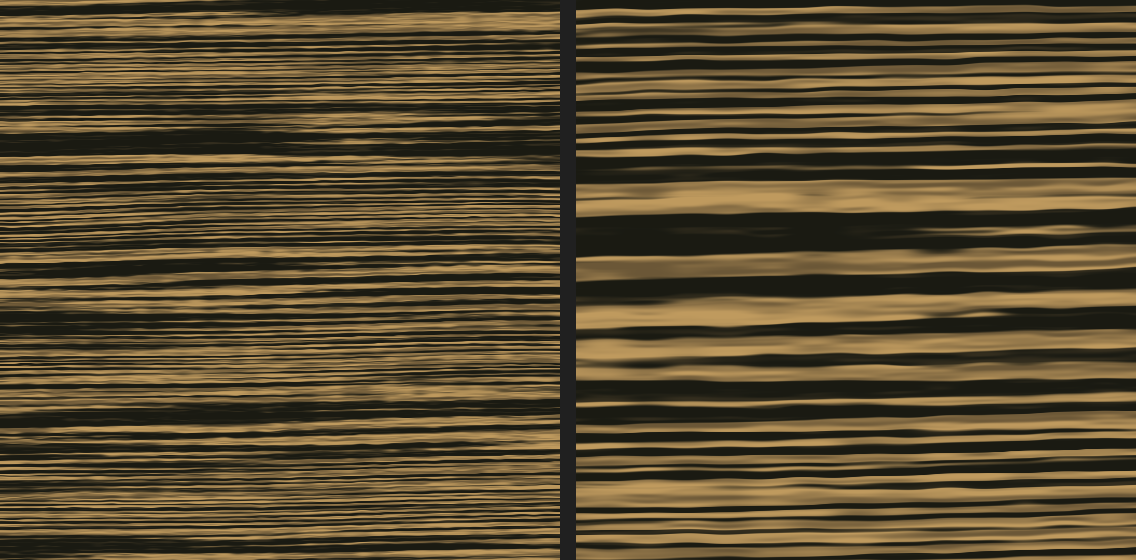
Left, the full canvas; right, a detail of the centre.
This texture is drawn by a Shadertoy shader. Its source:

```glsl
// Zebrano-like wood veneer: dark and tan horizontal grain in wide and fine bands.

const vec3 EBONY = vec3(0.100, 0.102, 0.072);
const vec3 UMBER = vec3(0.225, 0.195, 0.128);
const vec3 BROWN = vec3(0.420, 0.342, 0.215);
const vec3 TAN   = vec3(0.750, 0.605, 0.370);

const float PI           = 3.14159265;
const float BAND_COUNT   = 4.0;    // wide/fine alternations over the height
const float BAND_CENTER  = 0.23;   // height of one wide band
const float MEAN_DENSITY = 165.0;  // half stripes per canvas height
const float DENSITY_SWING = 88.0;  // how much the bands differ in density
const float DARK_LEVEL   = 0.497;  // stripe threshold
const float EDGE_SOFTNESS = 0.025;
const float RAGGEDNESS   = 0.16;   // fibers breaking up the stripe edges
const float TILT         = 0.012;  // rise of the grain to the right
const float WAVE_HEIGHT  = 0.013;
const float FIBER_JITTER = 0.0014;

float hash(vec2 p) {
    return fract(sin(dot(p, vec2(127.1, 311.7))) * 43758.5453);
}

float noise(vec2 p) {
    vec2 cell = floor(p);
    vec2 f = fract(p);
    f = f * f * (3.0 - 2.0 * f);
    float low = mix(hash(cell), hash(cell + vec2(1.0, 0.0)), f.x);
    float high = mix(hash(cell + vec2(0.0, 1.0)), hash(cell + vec2(1.0, 1.0)), f.x);
    return mix(low, high, f.y);
}

// Bends the grain gently and roughens it along the fibers.
float grainHeight(vec2 uv) {
    float wave = noise(vec2(uv.x * 2.3, uv.y * 5.0) + 17.0) - 0.5;
    float jitter = noise(vec2(uv.x * 45.0, uv.y * 160.0) + 5.0) - 0.5;
    return uv.y - TILT * uv.x + WAVE_HEIGHT * wave + FIBER_JITTER * jitter;
}

// Stripe field: regular growth rings broken by long streaks and short splits.
float stripeField(float x, float row) {
    float shift = 5.0 * noise(vec2(x * 0.9 + 7.0, row * 0.25 + 11.0));
    float rings = 0.5 + 0.5 * sin(PI * row + shift);
    float streaks = noise(vec2(x * 1.1, row));
    float splits = noise(vec2(x * 3.0 + 9.0, row * 1.9 + 41.0));
    float drift = noise(vec2(x * 0.7 + 3.0, row * 0.16 + 73.0)) - 0.5;
    return 0.30 * rings + 0.45 * streaks + 0.25 * splits + 0.10 * drift;
}

void mainImage(out vec4 fragColor, in vec2 fragCoord) {
    vec2 uv = fragCoord / iResolution.y;
    float pixel = 1.0 / iResolution.y;
    float height = grainHeight(uv);

    // Rows are packed densely in fine bands and spread out in wide ones.
    float phase = 2.0 * PI * BAND_COUNT * (height - BAND_CENTER);
    float wideness = cos(phase);
    float density = MEAN_DENSITY - DENSITY_SWING * wideness;
    float row = MEAN_DENSITY * height
              - DENSITY_SWING / (2.0 * PI * BAND_COUNT) * sin(phase)
              + 2.0 * noise(vec2(3.0, height * 9.0));

    // Fine fibers and pores tint both woods.
    float fibers = noise(vec2(uv.x * 5.0, height * 300.0));
    float pores = noise(vec2(uv.x * 40.0, height * 480.0) + 29.0);
    float grain = 0.62 * fibers + 0.38 * pores;

    // Split into light and dark wood with ragged, antialiased edges.
    float field = stripeField(uv.x, row) + RAGGEDNESS * (grain - 0.5);
    float level = DARK_LEVEL + 0.02 * wideness;
    float edge = EDGE_SOFTNESS + 0.25 * density * pixel;
    float light = smoothstep(level - edge, level + edge, field);

    vec3 lightWood = mix(BROWN, TAN, smoothstep(0.18, 0.82, grain));
    vec3 darkWood = mix(EBONY, UMBER, 0.8 * smoothstep(0.52, 0.85, grain));

    fragColor = vec4(mix(darkWood, lightWood, light), 1.0);
}
```
